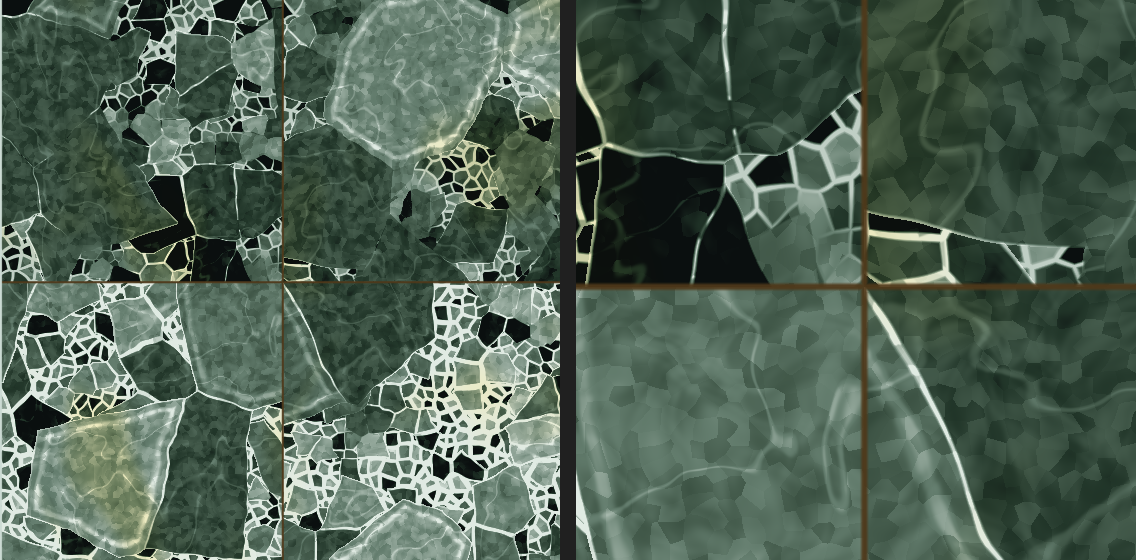
Left: the whole. Right: its middle third, enlarged.
Write a three.js fragment shader that draws this texture.

```glsl
// Four polished slabs of green breccia marble, two by two, with thin brown joints.
// Cellular noise at four scales lays broken stones over one another in pale
// calcite; layered sines bend their outlines and streak their insides.

varying vec2 vUv;

const vec2 JOINT = vec2(0.505, 0.496);
const float JOINT_HALF_WIDTH = 0.0019;
const vec3 JOINT_BROWN = vec3(0.31, 0.22, 0.10);
const vec3 EDGE_PALE = vec3(0.80, 0.86, 0.83);

vec2 hash2(vec2 p) {
  vec2 k = vec2(dot(p, vec2(127.1, 311.7)), dot(p, vec2(269.5, 183.3)));
  return fract(sin(k) * 43758.55);
}

// Layered, self-bending sines, roughly -1 to 1
float swirl(vec2 p) {
  float sum = 0.0;
  float amp = 0.6;
  for (int i = 0; i < 4; i++) {
    p = mat2(0.8, 0.6, -0.6, 0.8) * p * 1.7 + 0.7 * sin(p.yx + 1.3);
    sum += amp * sin(p.x) * cos(p.y);
    amp *= 0.65;
  }
  return sum;
}

// Cellular noise: x = distance to the cell border, yz = random pair of the cell
vec3 cells(vec2 p) {
  vec2 base = floor(p);
  vec2 f = p - base;
  vec2 nearest = vec2(0.0);
  vec2 home = vec2(0.0);
  float best = 9.0;
  for (int j = -1; j <= 1; j++) {
    for (int i = -1; i <= 1; i++) {
      vec2 g = vec2(float(i), float(j));
      vec2 r = g + 0.05 + 0.9 * hash2(base + g) - f;
      float d = dot(r, r);
      if (d < best) {
        best = d;
        nearest = r;
        home = g;
      }
    }
  }
  float border = 9.0;
  for (int j = -2; j <= 2; j++) {
    for (int i = -2; i <= 2; i++) {
      vec2 g = home + vec2(float(i), float(j));
      vec2 r = g + 0.05 + 0.9 * hash2(base + g) - f;
      vec2 across = r - nearest;
      if (dot(across, across) > 0.0001) {
        border = min(border, dot(0.5 * (r + nearest), normalize(across)));
      }
    }
  }
  return vec3(border, hash2(base + home + 17.0));
}

// Lays stones of one size over the tone below; vein is the pale gap half-width
float layStones(float below, vec2 p, float scale, float share, float vein,
                float grain, float ringing) {
  vec3 c = cells(p * scale + scale);
  float inset = c.x / scale;
  float present = step(c.y, share);
  float tone = mix(0.06, 0.70, c.z) - 0.16 * step(c.z, 0.22);
  // A few stones carry a pale halo that follows the outline
  float halo = smoothstep(0.010, 0.016, inset) - smoothstep(0.018, 0.027, inset);
  tone += ringing * halo * step(0.45, c.z) * 0.2;
  float body = smoothstep(vein - 0.0008, vein + 0.0014, inset);
  float rim = smoothstep(0.0002, 0.0014, vein);
  float gap = mix(below, 0.98, rim * 0.8);
  return mix(below, mix(gap, tone + grain, body), present);
}

// Dark to pale green ramp over tone 0 to 1
vec3 marbleColour(float t) {
  vec3 c = mix(vec3(0.04, 0.06, 0.06), vec3(0.13, 0.21, 0.16), smoothstep(0.02, 0.22, t));
  c = mix(c, vec3(0.26, 0.35, 0.29), smoothstep(0.20, 0.42, t));
  c = mix(c, vec3(0.39, 0.49, 0.43), smoothstep(0.40, 0.60, t));
  c = mix(c, vec3(0.57, 0.65, 0.60), smoothstep(0.58, 0.78, t));
  return mix(c, vec3(0.88, 0.92, 0.89), smoothstep(0.76, 0.98, t));
}

vec3 slab(vec2 p, float lightness) {
  vec2 q = p + 0.007 * vec2(swirl(p * 14.0), swirl(p * 14.0 + 7.0));
  float patches = swirl(p * 7.0 + 3.0);
  float vein = 0.0011 + 0.0024 * patches + 0.0016 * lightness;

  // Streaks, crumbs and hairline veins inside the stones
  float crumb = cells(q * 90.0).y - 0.5;
  float grain = 0.10 * swirl(q * 45.0) + 0.16 * crumb;
  float hairline = 1.0 - smoothstep(0.0, 0.07, abs(swirl(q * 11.0 + 5.0)));
  float streaked = grain + 0.15 * hairline;

  // Small rubble first, then ever larger and sparser stones
  float tone = layStones(0.5, q, 44.0, 1.0, vein + 0.0006, grain, 0.0);
  tone = layStones(tone, q, 23.0, 0.48, vein, grain, 0.0);
  tone = layStones(tone, q, 11.0, 0.34, vein * 0.8, streaked, 0.0);
  tone = layStones(tone, q, 4.7, 0.34, vein * 0.6, streaked, 1.0);

  float olive = smoothstep(0.1, 0.8, swirl(p * 5.0 + 11.0));
  vec3 colour = marbleColour(tone + 0.09 * lightness);
  return colour * mix(vec3(1.0), vec3(1.06, 1.0, 0.84), olive);
}

void main() {
  // Each slab samples its own region of stone; the lower row is paler
  vec2 tile = step(JOINT, vUv);
  vec2 region = (tile.x + 2.0 * tile.y) * vec2(3.7, 5.3);
  vec3 colour = slab(vUv + region, 1.0 - tile.y);

  // Joints, and the pale sliver at the left side
  vec2 offset = abs(vUv - JOINT);
  float joint = 1.0 - smoothstep(0.0006, JOINT_HALF_WIDTH + 0.0012, min(offset.x, offset.y));
  colour = mix(colour, JOINT_BROWN, joint * 0.92);
  colour = mix(EDGE_PALE, colour, smoothstep(0.002, 0.005, vUv.x));
  gl_FragColor = vec4(colour, 1.0);
}
```
